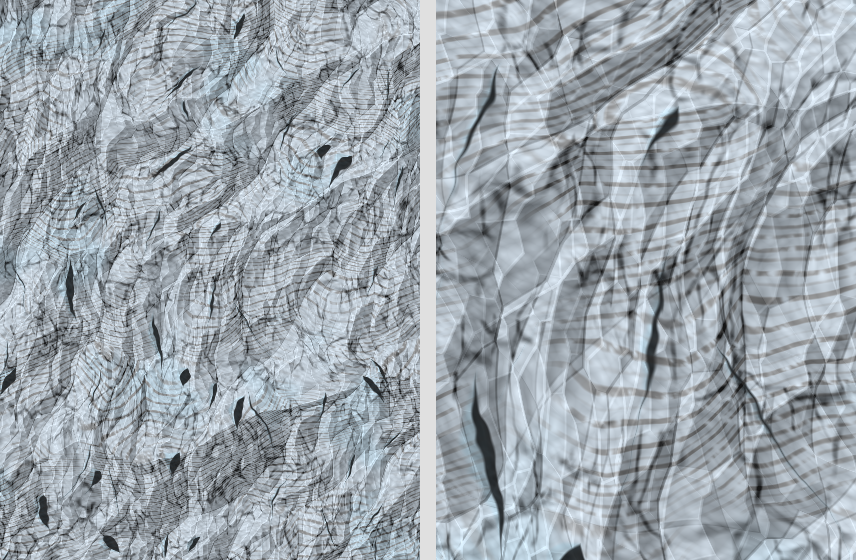
Left, the full canvas; right, a detail of the centre.
Write a WebGL 1 fragment shader that draws this texture.

```glsl
precision highp float;
uniform vec2 u_resolution;

const vec3 ICE_TINT = vec3(0.945, 1.0, 1.05);
const vec3 SILT_TINT = vec3(1.04, 0.99, 0.95);
const vec3 DEEP_ICE_TINT = vec3(0.94, 1.01, 1.03);
const vec2 LIGHT = vec2(-0.8, 0.6);
const float BASE_TONE = 0.765;
const float LIT_GAIN = 0.08;
const float SHADE_LOSS = 0.22;
const float CREASE_GAIN = 0.13;
const float RIDGE_SCALE = 5.0;
const float RIDGE_ANGLE = 0.6;
const float RIDGE_TURN = 0.3;
const float RIDGE_STRETCH = 0.58;
const float SLOPE_STEP = 0.0012;
const float STRATA_COUNT = 145.0;
const float STRATA_BEND = 0.6;
const float STRATA_DEPTH = 0.2;
const float FISSURE_DEPTH = 0.3;
const float GRIT_DEPTH = 0.24;
const float CREVASSE_DENSITY = 12.0;
const float CREVASSE_TONE = 0.10;
const float TAU = 6.28318;

vec2 hash2(vec2 c) {
  vec3 v = fract(c.xyx * vec3(0.1031, 0.1030, 0.0973));
  v += dot(v, v.yzx + 33.33);
  return fract((v.xx + v.yz) * v.zy);
}

vec2 rotate(vec2 p, float a) {
  float c = cos(a), s = sin(a);
  return vec2(c * p.x + s * p.y, c * p.y - s * p.x);
}

// Distances to the nearest and second nearest cell point
vec2 cellular(vec2 p) {
  vec2 id = floor(p), near = vec2(8.0);
  for (int y = -1; y <= 1; y++) {
    for (int x = -1; x <= 1; x++) {
      vec2 c = id + vec2(float(x), float(y));
      float d = length(c + hash2(c) - p);
      near = d < near.x ? vec2(d, near.x) : vec2(near.x, min(near.y, d));
    }
  }
  return near;
}

// Layered sines, roughly -1 to 1
float patches(vec2 p) {
  float sum = 0.0, amp = 0.5;
  for (int i = 0; i < 4; i++) {
    p = rotate(p, 1.1) * 1.8 + 2.3;
    sum += amp * sin(p.x + 1.4 * sin(p.y));
    amp *= 0.6;
  }
  return sum;
}

vec2 warp(vec2 p) {
  return p + 0.035 * vec2(patches(p * 4.0), patches(p * 4.0 + 17.0));
}

// x: broad relief, y: full relief; octaves alternate crests and gullies
vec2 relief(vec2 p) {
  vec2 q = warp(p), h = vec2(0.0);
  float freq = RIDGE_SCALE, side = 1.0;
  for (int i = 0; i < 5; i++) {
    float octave = float(i);
    vec2 r = rotate(q, RIDGE_ANGLE + RIDGE_TURN * octave) * vec2(RIDGE_STRETCH, 1.0);
    float d = cellular(r * freq + 19.0 * octave).x;
    float rise = side * d * d / freq;
    h.y += rise;
    if (i < 2) h.x += rise;
    freq *= 1.9;
    side = -side;
  }
  return h;
}

// Thin broken cracks at two sizes
float fissures(vec2 p) {
  float cover = 0.0, size = 1.0;
  for (int i = 0; i < 2; i++) {
    vec2 f = cellular(rotate(p, 1.15 + 0.5 * float(i)) * vec2(13.0, 30.0) * size);
    float broken = smoothstep(0.0, 0.5, patches(p * 14.0 * size + 9.0));
    cover = max(cover, broken * smoothstep(0.11 * size, 0.01, f.y - f.x));
    size *= 2.2;
  }
  return cover;
}

// Scattered tapered gashes; x: dark opening, y: pale blue wall
vec2 crevasses(vec2 p, float rough) {
  vec2 g = p * CREVASSE_DENSITY, id = floor(g), cover = vec2(0.0);
  for (int y = -1; y <= 1; y++) {
    for (int x = -1; x <= 1; x++) {
      vec2 c = id + vec2(float(x), float(y));
      vec2 size = hash2(c + 71.0), pose = hash2(c + 37.0);
      vec2 d = rotate(g - c - hash2(c), 0.9 + 1.2 * pose.x);
      float t = d.x / (0.15 + 0.5 * size.x);
      float taper = max(1.0 - t * t, -1.0) * (1.0 + 0.7 * clamp(t, -1.0, 1.0));
      float width = (0.015 + 0.07 * size.y * size.y * size.y) * taper * rough;
      float present = step(0.4 + 0.4 * c.y / CREVASSE_DENSITY, pose.y);
      float gash = smoothstep(-0.012, 0.018, width - abs(d.y));
      float wall = smoothstep(-0.03, 0.03, width * 1.4 - abs(d.y - width));
      cover = max(cover, present * vec2(gash, wall));
    }
  }
  return cover;
}

void main() {
  vec2 p = gl_FragCoord.xy / u_resolution.y;
  vec2 q = warp(p) + 0.004 * vec2(patches(p * 28.0), patches(p * 28.0 + 8.0));

  // Slope lighting, with bright crests and dark gullies
  vec2 here = relief(p);
  float toward = relief(p + LIGHT * SLOPE_STEP).y;
  float away = relief(p - LIGHT * SLOPE_STEP).y;
  float slope = (away - toward) / (2.0 * SLOPE_STEP);
  float crease = (2.0 * here.y - toward - away) / SLOPE_STEP;
  float shade = slope / sqrt(1.2 + slope * slope);
  float tone = BASE_TONE + LIT_GAIN * max(shade, 0.0) + SHADE_LOSS * min(shade, 0.0);
  tone += CREASE_GAIN * clamp(crease, -1.2, 0.5);

  // Ragged grit from two crossed grains
  float grit = 0.5 * cellular(rotate(q, 0.3) * vec2(60.0, 150.0)).x;
  grit += 0.5 * cellular(rotate(q, 0.9) * vec2(190.0, 95.0)).x;

  // Thin silt layers bending over the relief
  float level = p.y - 0.2 * p.x + STRATA_BEND * here.x;
  level += 0.025 * patches(p * 5.0) + 0.0015 * patches(p * 30.0);
  float wave = sin(TAU * STRATA_COUNT * level) + 0.7 * sin(TAU * STRATA_COUNT * 0.53 * level);
  float silt = smoothstep(-0.1, 1.3, wave) * smoothstep(-0.9, 0.4, patches(p * 10.0 + 5.0));
  silt *= smoothstep(0.1, 0.45, grit);
  tone -= STRATA_DEPTH * silt + GRIT_DEPTH * (grit - 0.42);
  tone -= FISSURE_DEPTH * fissures(q) * (0.4 + grit);

  // Open crevasses with blue walls
  vec2 gash = crevasses(q, 1.0 + 0.7 * patches(p * 22.0 + 3.0));
  tone = mix(tone, CREVASSE_TONE + 0.12 * grit, 0.95 * gash.x);
  vec3 color = max(tone, 0.08) * ICE_TINT;
  color *= mix(vec3(1.0), SILT_TINT, silt);
  float blue = max(gash.y, 0.7 * smoothstep(0.2, 0.8, patches(p * 7.0 + 31.0)));
  color *= mix(vec3(1.0), DEEP_ICE_TINT, blue * (1.0 - silt));
  gl_FragColor = vec4(clamp(color, 0.0, 1.0), 1.0);
}
```
